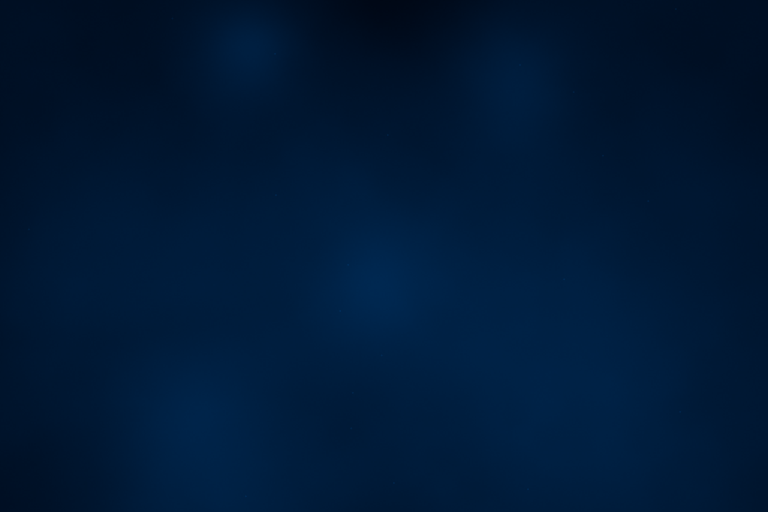
This texture is drawn by a WebGL 1 fragment shader. Its source:

```glsl
precision highp float;
// Deep navy haze: a dim night backdrop with soft, blurred pools of blue light.
// Wide Gaussian glows are bent by layered sines, mottled by smooth cellular
// noise, then tinted along a single navy ramp.
uniform vec2 u_resolution;

vec2 hash2(vec2 cell) {
  vec3 q = fract(cell.xyx * vec3(0.1031, 0.1030, 0.0973));
  q += dot(q, q.yzx + 33.33);
  return fract((q.xx + q.yz) * q.zy);
}

// Soft cloud field from sines, each layer turned and bent by the one before
float sineClouds(vec2 p) {
  float sum = 0.0;
  float amplitude = 0.5;
  for (int i = 0; i < 5; i++) {
    p = mat2(0.8, 0.6, -0.6, 0.8) * p * 1.6 + vec2(1.7, 0.9);
    p += 0.5 * sin(p.yx * 1.3);
    sum += amplitude * sin(p.x) * sin(p.y);
    amplitude *= 0.55;
  }
  return sum;
}

// Cellular noise blended over all near cells, so it has no creases
float softCells(vec2 p) {
  vec2 home = floor(p);
  float total = 0.0;
  float weights = 0.0;
  for (int y = -1; y <= 1; y++) {
    for (int x = -1; x <= 1; x++) {
      vec2 cell = home + vec2(float(x), float(y));
      vec2 rnd = hash2(cell);
      vec2 away = p - cell - 0.25 - 0.5 * rnd;
      float weight = exp(-5.0 * dot(away, away));
      total += weight * hash2(cell + 57.0).x;
      weights += weight;
    }
  }
  return total / weights - 0.5;
}

float glow(vec2 p, vec2 center, vec2 radius) {
  vec2 d = (p - center) / radius;
  return exp(-dot(d, d));
}

// Rare pinpoint stars, one candidate per cell
float stars(vec2 p) {
  vec2 cell = floor(p * 14.0);
  vec2 rnd = hash2(cell + 11.0);
  float d = length(fract(p * 14.0) - 0.2 - 0.6 * rnd);
  return step(0.95, hash2(cell + 83.0).y) * (1.0 - smoothstep(0.01, 0.04, d));
}

void main() {
  vec2 p = gl_FragCoord.xy / u_resolution.y;
  p.x *= 1.5 * u_resolution.y / u_resolution.x;
  vec2 bent = p + 0.035 * vec2(sineClouds(p * 2.5), sineClouds(p * 2.5 + 7.0));

  // Broad light rising from below, then the separate pools
  float light = 0.058;
  light += 0.050 * glow(bent, vec2(0.85, 0.25), vec2(0.65, 0.50));
  light += 0.034 * glow(bent, vec2(1.20, 0.28), vec2(0.35, 0.36));
  light += 0.050 * glow(bent, vec2(0.40, 0.14), vec2(0.18, 0.22));
  light += 0.046 * glow(bent, vec2(0.74, 0.43), vec2(0.13, 0.13));
  light += 0.058 * glow(bent, vec2(0.47, 0.89), vec2(0.10, 0.10));
  light += 0.042 * glow(bent, vec2(1.00, 0.85), vec2(0.12, 0.15));
  light += 0.022 * glow(bent, vec2(0.50, 0.60), vec2(0.28, 0.18));
  light += 0.022 * glow(bent, vec2(0.15, 0.48), vec2(0.16, 0.22));
  light -= 0.032 * glow(bent, vec2(0.82, 1.02), vec2(0.22, 0.14));

  // Faint mottling and pinpoints
  light += 0.010 * sineClouds(p * 3.0 + 2.0);
  light += 0.008 * softCells(bent * 7.0) + 0.004 * softCells(bent * 17.0);
  light += 0.035 * stars(p);

  // Fine grain breaks up banding in the dark tones
  light += 0.003 * (hash2(floor(p * 342.0)).x - 0.5);

  gl_FragColor = vec4(0.0, light, 0.03 + 1.83 * light, 1.0);
}
```
